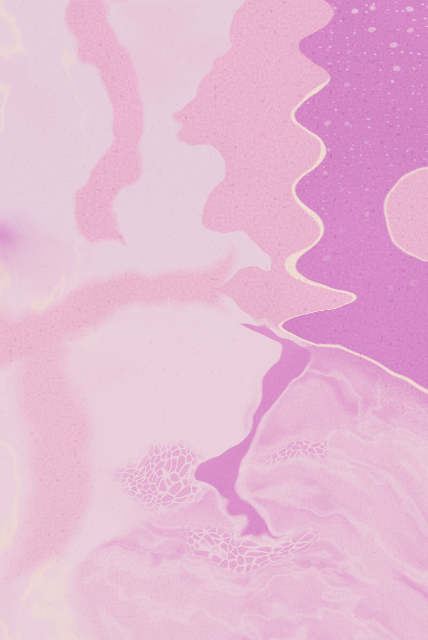
This texture is drawn by a WebGL 2 fragment shader. Its source:

```glsl
#version 300 es
precision highp float;
// Poured acrylic marbling: pale lilac paint, speckled pink bands, an orchid pool.
// Wavy signed distances bent by gradient noise shape the bands; stretched noise
// makes streaks, Voronoi walls the lacing, hashed cells the droplets.
uniform vec2 u_resolution;
out vec4 fragColor;

const vec3 LILAC = vec3(0.90, 0.805, 0.865);
const vec3 PALE = vec3(0.918, 0.815, 0.858);
const vec3 BLUSH = vec3(0.912, 0.755, 0.84);
const vec3 PINK = vec3(0.915, 0.705, 0.81);
const vec3 MAUVE = vec3(0.895, 0.645, 0.81);
const vec3 ORCHID = vec3(0.84, 0.535, 0.78);
const vec3 CREAM = vec3(0.94, 0.855, 0.825);
const float WARP = 0.11;   // domain warp
const float EDGE = 0.0022; // crisp edge
const float GRAIN = 0.05;  // pigment grain
const float LACE = 80.0;   // cells per height

vec2 hash2(vec2 cell) {
  uvec2 q = uvec2(ivec2(cell)) * 1664525u + 12345u;
  for (int i = 0; i < 2; i++) {
    q.x += q.y * 1664525u;
    q.y += q.x * 1664525u;
    q ^= q >> 16u;
  }
  return vec2(q & 0xffffu) / 65535.0;
}

float corner(vec2 cell, vec2 f) {
  float a = 6.2832 * hash2(cell).x;
  return dot(vec2(cos(a), sin(a)), f);
}

float gnoise(vec2 p) {
  vec2 i = floor(p), f = p - i, e = vec2(1, 0);
  vec2 u = f * f * (3.0 - 2.0 * f);
  return mix(mix(corner(i, f), corner(i + e, f - e), u.x),
    mix(corner(i + e.yx, f - e.yx), corner(i + 1.0, f - 1.0), u.x), u.y);
}

float fbm(vec2 p) {
  float sum = 0.0, amp = 0.6;
  for (int i = 0; i < 4; i++) {
    sum += amp * gnoise(p);
    p = mat2(1.6, 1.2, -1.2, 1.6) * p + 7.3;
    amp *= 0.5;
  }
  return sum;
}

float mask(float d, float soft) { return smoothstep(-soft, soft, d); }
float bump(float x, float w) { return exp(-x * x / (w * w)); }
float blob(vec2 p, vec2 c, vec2 r) { return bump(length((p - c) / r), 1.0); }

// Gap between the two nearest seeds: zero on cell walls
float cellGap(vec2 p) {
  float near = 9.0, next = 9.0;
  for (int k = 0; k < 9; k++) {
    vec2 c = floor(p) + vec2(k % 3, k / 3) - 1.0;
    float d = length(c + hash2(c) - p);
    next = min(next, max(near, d));
    near = min(near, d);
  }
  return next - near;
}

// Oval droplets in two sizes
float droplets(vec2 p) {
  float m = 0.0;
  for (int k = 0; k < 2; k++) {
    vec2 g = p * (k == 0 ? 32.0 : 75.0), i = floor(g);
    vec2 h = hash2(i), s = hash2(i + 57.0);
    float d = length((g - i - 0.3 - 0.4 * h) * vec2(1, 1.4));
    m = max(m, step(0.4, s.y) * (0.4 + 0.5 * h.x) * mask(0.06 + 0.14 * s.x * s.x - d, 0.05));
  }
  return m;
}

void main() {
  vec2 p = gl_FragCoord.xy / u_resolution.y;
  vec2 bend = vec2(fbm(p * 5.0), fbm(p * 5.0 + 17.0));
  vec2 q = p + WARP * bend, r = p + 0.3 * WARP * bend;
  float cloud = fbm(q * 6.0 + 31.0);

  // Pale ground with cream veins
  vec3 col = mix(PALE, LILAC, smoothstep(0.4, 0.75, p.y));
  col = mix(col, BLUSH, 0.5 * smoothstep(0.0, 0.35, cloud));
  float vein = bump(fbm(q * vec2(9, 4) + 3.0), 0.035);
  col = mix(col, CREAM, 0.7 * vein * smoothstep(0.2, 0.05, p.x));

  // Pink bands
  float rim = 0.31 + 0.07 * smoothstep(0.88, 0.93, q.y) + 0.1 * bump(q.y - 0.6, 0.025);
  float body = min(q.x - rim - 0.02 * sin(q.y * 45.0), q.y + 0.7 * q.x - 0.79);
  float ribbon = min(0.038 - abs(q.x - 0.168 - 0.032 * sin(q.y * 24.0 + 0.9)), q.y - 0.62);
  float drift = min(0.037 - abs(q.y - 0.485 - 0.24 * q.x), 0.34 - q.x);
  float column = min(0.042 - abs(q.x - 0.075), min(0.5 - q.y, q.y - 0.13));
  float pink = max(mask(body, EDGE), mask(ribbon, 0.007));
  pink = max(pink, max(0.85 * mask(drift, 0.014), 0.7 * mask(column, 0.02)));
  col = mix(col, PINK + 0.03 * cloud, pink);

  // Streaked flow
  float shore = 0.13 + 0.24 * smoothstep(0.05, 0.3, q.y) + 0.06 * smoothstep(0.33, 0.43, q.y);
  float flow = mask(min(q.x - shore, 0.465 - q.y), 0.02), off = p.x - 0.45;
  vec2 along = vec2(p.x * 3.0, 13.0 * (p.y + 0.22 * p.x + 0.5 * off * off)) + 1.6 * bend;
  float streak = fbm(along);
  vec3 stream = mix(BLUSH, MAUVE, smoothstep(-0.15, 0.4, streak + 0.3 * cloud));
  stream = mix(stream, ORCHID, 0.5 * smoothstep(0.12, 0.4, streak));
  col = mix(col, mix(stream, PALE, 0.6 * bump(fbm(along * 1.3 + 9.0) + 0.08, 0.06)), flow);

  // Lacing
  float lace = blob(q, vec2(0.26, 0.27), vec2(0.09, 0.055)) + blob(q, vec2(0.39, 0.15), vec2(0.09, 0.04));
  lace = smoothstep(0.3, 0.65, lace + blob(q, vec2(0.48, 0.27), vec2(0.07, 0.03)) + 0.6 * cloud);
  col = mix(col, mix(PALE, MAUVE, smoothstep(0.06, 0.3, cellGap(q * LACE))), 0.8 * lace);

  // Folded tongue and left patch
  float fold = abs(q.x - 0.4 - 0.055 * sin(21.0 * (q.y - 0.345)));
  float tongue = min(0.02 + 0.014 * sin(q.y * 48.0 + 1.2) - fold, min(0.505 - q.y, q.y - 0.18));
  col = mix(col, PALE, 0.7 * bump(tongue + 0.007, 0.006));
  col = mix(col, mix(MAUVE, ORCHID, 0.7 + cloud), mask(tongue, EDGE));
  col = mix(col, ORCHID, 0.8 * blob(q, vec2(0, 0.625), vec2(0.04, 0.03)));

  // Orchid pool, glow below, cream hem
  float bank = 0.492 + 0.024 * sin(57.0 * r.y - 48.0) + 0.045 * bump(r.y - 0.535, 0.022);
  float left = r.x - bank + 0.03 * bump(r.y - 0.495, 0.02);
  float base = r.y - 0.452 + 0.4 * max(r.x - 0.53, 0.0), pool = min(left, base);
  float glow = mask(base + 0.03, 0.02) * smoothstep(0.43, 0.5, r.x) * step(base, 0.0);
  col = mix(col, mix(MAUVE, ORCHID, 0.5 + streak), 0.7 * glow);
  float hem = 0.006 + 0.011 * smoothstep(-0.1, 0.3, gnoise(vec2(3, p.y * 13.0)));
  hem = mix(0.004, hem, mask(base, 0.02)) * smoothstep(0.885, 0.85, p.y);
  col = mix(col, CREAM, mask(pool + hem, EDGE) * step(0.0005, hem));
  vec3 deep = mix(ORCHID + 0.03 * cloud, PALE, droplets(r) * mask(p.y - 0.7, 0.4));
  float isle = 1.0 - length((r - vec2(0.685, 0.665)) / 0.078);
  deep = mix(mix(deep, CREAM, mask(isle + 0.04, 0.03)), PINK, mask(isle, 0.03));
  float inPool = mask(pool, EDGE);
  col = mix(col, deep, inPool);

  // Grain and specks
  float rough = max(max(pink, inPool), 0.5 * flow);
  col += GRAIN * gnoise(p * 260.0) * mix(0.25, 1.0, rough) * vec3(0.5, 1, 0.7);
  col -= 0.06 * smoothstep(0.35, 0.5, gnoise(p * 150.0)) * mix(0.4, 1.0, pink) * vec3(0.4, 1, 0.8);
  fragColor = vec4(clamp(col, 0.0, 1.0), 1.0);
}
```
